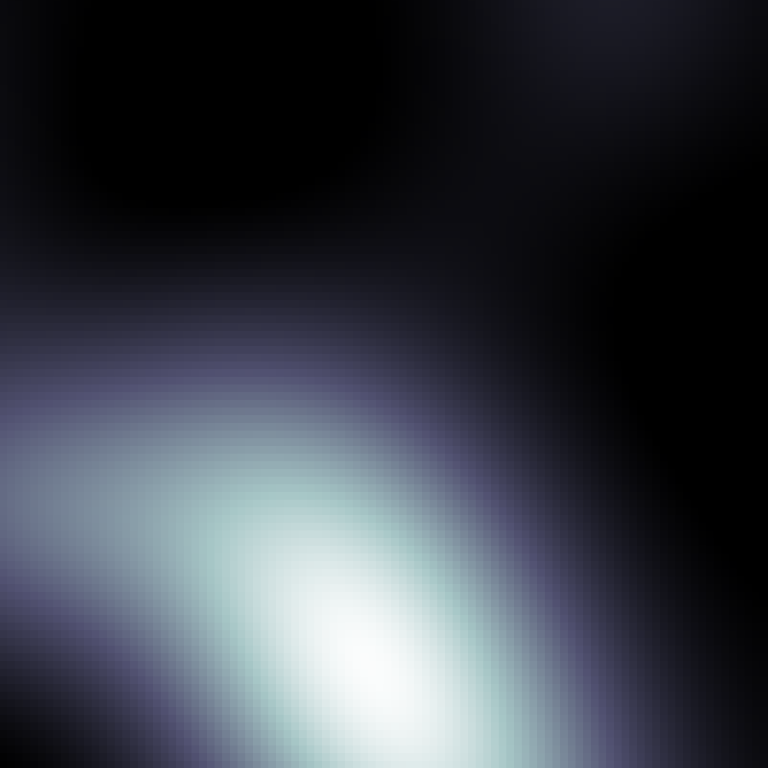
Give the GLSL for this background, as a Shadertoy shader.

```glsl
const float CELLS = 100.0;
const vec3 BLACK = vec3(0.0);
const vec3 DUSK  = vec3(0.319, 0.319, 0.444);
const vec3 TEAL  = vec3(0.653, 0.778, 0.778);
const vec3 WHITE = vec3(1.0);

// Gaussian bump with a separate radius on each axis
float lobe(vec2 p, vec2 center, vec2 radius) {
    vec2 d = (p - center) / radius;
    return exp(-0.5 * dot(d, d));
}

// Gaussian bump whose first radius lies along the unit vector axis
float tiltedLobe(vec2 p, vec2 center, vec2 axis, vec2 radius) {
    vec2 d = p - center;
    vec2 local = vec2(dot(d, axis), dot(d, vec2(-axis.y, axis.x)));
    return lobe(local, vec2(0.0), radius);
}

// Snap to cell centers, easing over one pixel at each cell edge
vec2 softCells(vec2 p, float count, vec2 pixel) {
    vec2 grid = p * count;
    vec2 width = min(pixel * count, vec2(1.0));
    vec2 edge = smoothstep(1.0 - width, vec2(1.0), fract(grid));
    return (floor(grid) + 0.5 + edge) / count;
}

float intensity(vec2 p) {
    // Bright core and its skirts
    float v = 0.97 * tiltedLobe(p, vec2(0.48, 0.14), vec2(0.48, -0.877), vec2(0.30, 0.18));
    v += 0.36 * lobe(p, vec2(0.05, 0.34), vec2(0.18, 0.15));
    v += 0.10 * lobe(p, vec2(0.68, -0.10), vec2(0.15));

    // Faint haze
    v += 0.10 * lobe(p, vec2(-0.08, 0.72), vec2(0.13, 0.30));
    v += 0.13 * lobe(p, vec2(0.80, 1.03), vec2(0.15, 0.17));
    v += 0.045 * lobe(p, vec2(0.60, 0.73), vec2(0.13, 0.12));

    // Dark hollows
    v -= 0.11 * lobe(p, vec2(0.25, 0.68), vec2(0.22, 0.20));
    v -= 0.04 * lobe(p, vec2(0.95, 0.50), vec2(0.15, 0.25));
    v -= 0.055 * lobe(p, vec2(0.0), vec2(0.13));
    return clamp(v, 0.0, 1.0);
}

// Piecewise linear ramp through four colors
vec3 ramp(float v, float duskStop, float tealStop) {
    vec3 color = mix(BLACK, DUSK, clamp(v / duskStop, 0.0, 1.0));
    color = mix(color, TEAL, clamp((v - duskStop) / (tealStop - duskStop), 0.0, 1.0));
    return mix(color, WHITE, clamp((v - tealStop) / (1.0 - tealStop), 0.0, 1.0));
}

void mainImage(out vec4 fragColor, in vec2 fragCoord) {
    vec2 uv = fragCoord / iResolution.xy;
    vec2 cell = softCells(uv, CELLS, 1.0 / iResolution.xy);
    fragColor = vec4(ramp(intensity(cell), 0.365, 0.746), 1.0);
}
```
